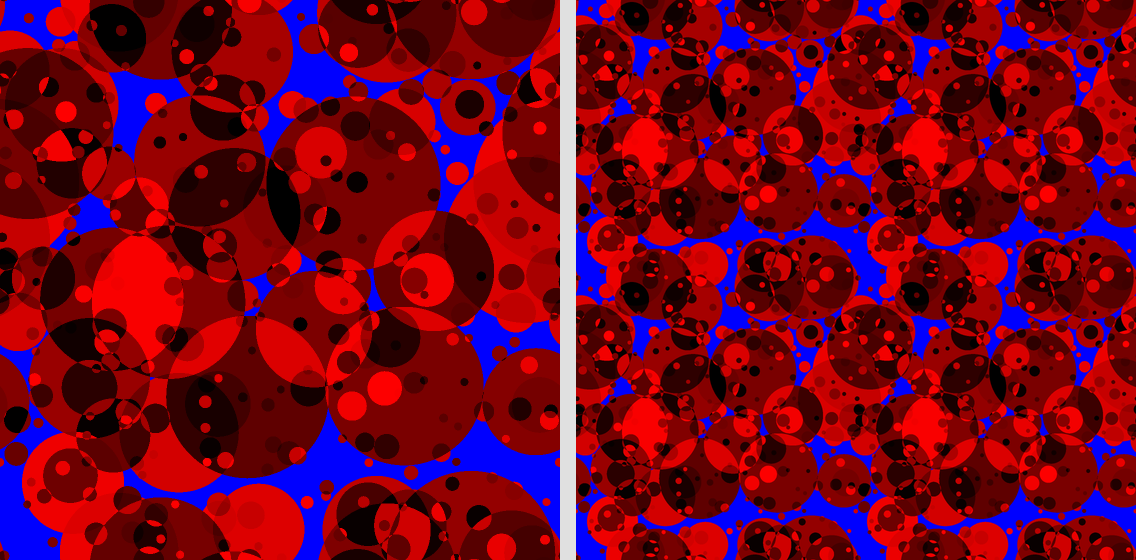
Left: one tile. Right: repeated 2 by 2.
A WebGL 1 fragment shader for this pattern:

```glsl
precision highp float;
// Scattered discs of three size classes on a blue ground. Each disc adds its
// own red tint to what lies below, and the total wraps at full brightness, so
// overlaps turn lighter or drop to black. Jittered cells wrap to tile.

uniform vec2 u_resolution;

const vec3 GROUND = vec3(0.0, 0.0, 1.0);
const vec3 DISC_HUE = vec3(1.0, 0.0, 0.0);
const vec2 TINT_RANGE = vec2(0.36, 0.99);

// Per layer: cells per side, smallest radius, largest radius, radius bias.
// The largest radius must stay below one cell.
const vec4 LARGE = vec4(5.0, 0.080, 0.160, 1.0);
const vec4 MEDIUM = vec4(6.0, 0.030, 0.075, 1.3);
const vec4 SMALL = vec4(16.0, 0.007, 0.028, 1.8);

const int AA = 2; // samples per pixel side

vec4 hash4(vec3 p) {
  vec4 q = fract(p.xyzx * vec4(0.1031, 0.1030, 0.0973, 0.1099));
  q += dot(q, q.wzxy + 33.33);
  return fract((q.xxyz + q.yzzw) * q.zywx);
}

// Returns the summed tint (x) and number (y) of the discs covering p.
vec2 discLayer(vec2 p, vec4 layer, float seed) {
  float cells = layer.x;
  vec2 home = floor(p * cells);
  vec2 total = vec2(0.0);
  for (int j = -1; j <= 1; j++) {
    for (int i = -1; i <= 1; i++) {
      vec2 cell = home + vec2(float(i), float(j));
      vec4 rnd = hash4(vec3(mod(cell, cells) + 1.0, seed));
      vec2 center = (cell + rnd.xy) / cells;
      float radius = mix(layer.y, layer.z, pow(rnd.z, layer.w));
      float inside = step(distance(p, center), radius);
      float tint = mix(TINT_RANGE.x, TINT_RANGE.y, rnd.w);
      total += inside * vec2(tint, 1.0);
    }
  }
  return total;
}

vec3 discColor(vec2 p) {
  vec2 total = discLayer(p, LARGE, 17.0)
             + discLayer(p, MEDIUM, 41.0)
             + discLayer(p, SMALL, 73.0);
  return total.y > 0.5 ? DISC_HUE * fract(total.x) : GROUND;
}

void main() {
  // Supersampling smooths the rims, since wrapped tints cannot be blended.
  vec3 color = vec3(0.0);
  for (int j = 0; j < AA; j++) {
    for (int i = 0; i < AA; i++) {
      vec2 offset = (vec2(float(i), float(j)) + 0.5) / float(AA) - 0.5;
      color += discColor((gl_FragCoord.xy + offset) / u_resolution);
    }
  }
  gl_FragColor = vec4(color / float(AA * AA), 1.0);
}
```
